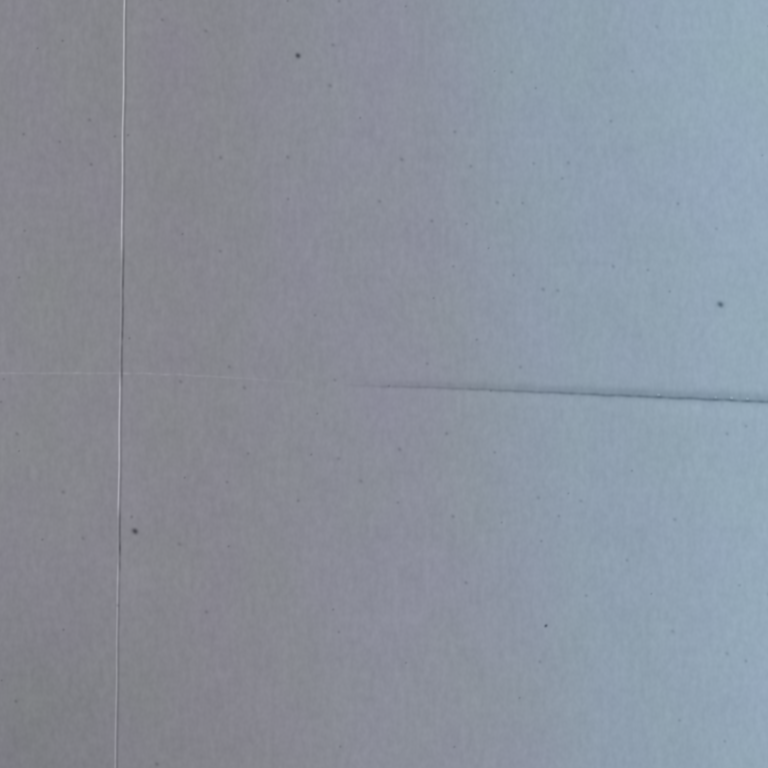
Write a Shadertoy shader that draws this texture.

```glsl
const vec3 WARM_GREY = vec3(0.525, 0.525, 0.552);
const vec3 MID_GREY = vec3(0.548, 0.562, 0.610);
const vec3 COOL_BLUE = vec3(0.560, 0.624, 0.685);
const vec3 PALE_BLUE = vec3(0.585, 0.665, 0.730);

vec2 hash2(vec2 p) {
    vec3 q = fract(p.xyx * vec3(0.1031, 0.1030, 0.0973));
    q += dot(q, q.yzx + 33.33);
    return fract((q.xx + q.yz) * q.zy);
}

float gradDot(vec2 cell, vec2 corner, vec2 f) {
    float angle = 6.28318 * hash2(cell + corner).x;
    return dot(vec2(cos(angle), sin(angle)), f - corner);
}

// Gradient noise, roughly -0.7 to 0.7
float gradientNoise(vec2 p) {
    vec2 i = floor(p), f = fract(p);
    vec2 u = f * f * f * (f * (f * 6.0 - 15.0) + 10.0);
    float low = mix(gradDot(i, vec2(0, 0), f), gradDot(i, vec2(1, 0), f), u.x);
    float high = mix(gradDot(i, vec2(0, 1), f), gradDot(i, vec2(1, 1), f), u.x);
    return mix(low, high, u.y);
}

float fbm(vec2 p, int octaves) {
    float sum = 0.0, amp = 1.0;
    for (int i = 0; i < octaves; i++) {
        sum += amp * gradientNoise(p);
        p = p * 2.03 + 17.3;
        amp *= 0.55;
    }
    return sum;
}

// Soft line profile around a signed distance
float ridge(float d, float width) {
    return exp(-d * d / (width * width));
}

// Warm to cool light falling across the sheet
vec3 paperTint(vec2 uv) {
    float x = uv.x - 0.09 * (0.5 - uv.y) + 0.035 * gradientNoise(uv * vec2(5.0, 2.0) + 40.0);
    vec3 col = mix(WARM_GREY, MID_GREY, smoothstep(0.22, 0.58, x));
    col = mix(col, COOL_BLUE, smoothstep(0.52, 0.80, x));
    col = mix(col, PALE_BLUE, smoothstep(0.78, 1.02, x));
    float corner = 1.0 - smoothstep(0.0, 0.35, length(uv * vec2(0.9, 1.0)));
    return col - 0.035 * corner;
}

// Cloudy colour blotches, mottling, fibres and fine grain
vec3 paperGrain(vec2 uv) {
    float hue = fbm(uv * vec2(9.0, 6.0) + 5.0, 2);
    float mottle = fbm(uv * vec2(26.0, 18.0) + 71.0, 3);
    float fibre = gradientNoise(uv * vec2(150.0, 38.0) + 9.0);
    float fine = fbm(uv * vec2(125.0, 95.0) + 23.0, 2);
    vec3 tone = vec3(0.010 * mottle + 0.012 * fibre + 0.019 * fine);
    return tone + hue * vec3(0.004, -0.008, 0.012);
}

// Sparse dark flecks, one candidate per cell
float specks(vec2 uv, float cells, float chance, float radius) {
    vec2 cell = floor(uv * cells);
    vec2 centre = (cell + 0.2 + 0.6 * hash2(cell + 11.0)) / cells;
    vec2 pick = hash2(cell + 57.0);
    vec2 d = uv - centre;
    d.x += 0.4 * d.y * (pick.y - 0.5);
    return step(pick.x, chance) * ridge(length(d), radius * mix(0.6, 1.1, pick.y));
}

// Upright fold: a pale worn edge that breaks into dark stretches
float uprightFold(vec2 uv, float pixel) {
    float centre = 0.150 + 0.012 * uv.y + 0.0012 * gradientNoise(vec2(uv.y * 14.0, 3.0));
    float d = uv.x - centre;
    float wear = gradientNoise(vec2(uv.y * 75.0, 8.0));
    float shaded = smoothstep(0.49, 0.52, uv.y) * (1.0 - smoothstep(0.65, 0.70, uv.y));
    shaded += smoothstep(0.25, 0.28, uv.y) * (1.0 - smoothstep(0.32, 0.35, uv.y));
    float strength = mix(0.45, 1.0, smoothstep(0.18, 0.45, uv.y));
    float width = max(0.0014, 0.75 * pixel);
    float pale = ridge(d, width) * strength * (0.15 + 0.04 * wear) * (1.0 - 0.75 * shaded);
    float dark = ridge(d - 0.0027, 1.2 * width) * (0.055 + 0.10 * shaded * (0.6 + wear));
    return pale - dark + 0.006 * smoothstep(-0.003, 0.003, d) * ridge(d, 0.03);
}

// Level fold: faint and pale at left, a deepening shadow at right
float levelFold(vec2 uv, float pixel) {
    float slope = max(uv.x - 0.38, 0.0);
    float centre = 0.514 - 0.018 * smoothstep(0.15, 0.55, uv.x) - 0.043 * max(uv.x - 0.55, 0.0);
    float d = uv.y - centre - 0.0014 * gradientNoise(vec2(uv.x * 45.0, 2.0));
    float wear = gradientNoise(vec2(uv.x * 95.0, 31.0));
    float width = max(0.0018, 0.75 * pixel);
    float shade = smoothstep(0.40, 0.95, uv.x);
    float core = ridge(d, width * 1.3) * (0.035 + 0.09 * shade) * (0.85 + 0.7 * wear);
    float halo = ridge(d - 0.004, 0.004 + 0.007 * slope) * (0.022 + 0.045 * shade);
    float dark = (core + halo) * smoothstep(0.40, 0.55, uv.x);
    float paleLeft = ridge(d, width) * 0.035 * (1.0 - smoothstep(0.25, 0.45, uv.x));
    float glints = ridge(d - 0.003, width) * smoothstep(0.2, 0.5, wear) * smoothstep(0.48, 0.56, uv.x);
    float lowerGlow = 0.012 * shade * ridge(d + 0.012, 0.012);
    return paleLeft * (0.7 + wear) + 0.10 * glints + lowerGlow - dark;
}

void mainImage(out vec4 fragColor, in vec2 fragCoord) {
    vec2 uv = fragCoord / iResolution.xy;
    float pixel = 1.0 / iResolution.y;

    // Lit paper surface
    vec3 col = paperTint(uv) + paperGrain(uv);

    // Folds
    col += uprightFold(uv, pixel) + levelFold(uv, pixel);

    // Dirt flecks, few strong and many faint
    col -= 0.24 * specks(uv, 9.0, 0.09, 0.0034);
    col -= 0.06 * specks(uv + 0.37, 34.0, 0.10, 0.0026);

    fragColor = vec4(clamp(col, 0.0, 1.0), 1.0);
}
```
